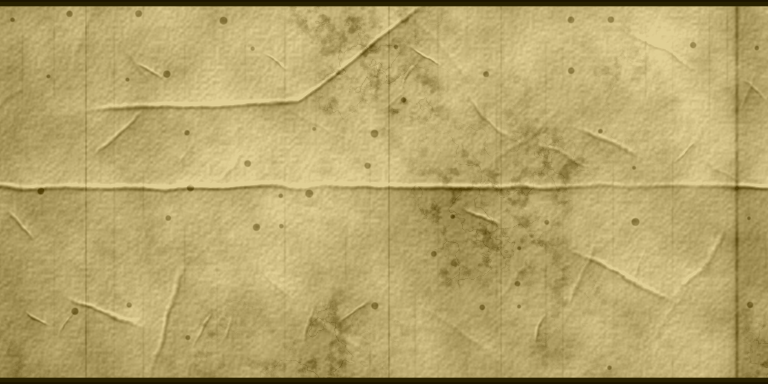
Give the GLSL for this texture, as a Shadertoy shader.

```glsl
// Old crumpled parchment between two dark bars: mottled, stained paper with
// embossed grain, folds and creases lit from above, and faint ruled lines.
// Everything is summed into one tone, which is then tinted straw yellow.

const vec3 PAPER_TINT = vec3(0.0, 0.07, 0.30);
const vec3 BAR_INNER = vec3(0.16, 0.13, 0.0);
const vec3 BAR_OUTER = vec3(0.11, 0.08, 0.0);
const int CREASES = 44;

float hash(vec2 p) {
    return fract(sin(dot(p, vec2(127.1, 311.7))) * 43758.5453);
}

float noise(vec2 p) {
    vec2 i = floor(p), f = fract(p);
    f = f * f * (3.0 - 2.0 * f);
    return mix(mix(hash(i), hash(i + vec2(1, 0)), f.x),
               mix(hash(i + vec2(0, 1)), hash(i + vec2(1, 1)), f.x), f.y);
}

float fbm(vec2 p) {
    float sum = 0.0, amp = 0.5;
    for (int i = 0; i < 5; i++) {
        sum += amp * noise(p);
        p = mat2(1.6, 1.2, -1.2, 1.6) * p + 7.3;
        amp *= 0.5;
    }
    return sum;
}

float gauss(float x) { return exp(-x * x); }

// Lit ridge above, dark gutter below, and a soft facet on both sides
float foldProfile(float across, float width) {
    float d = across / width;
    float facet = clamp(d, -1.0, 1.0) * exp(-abs(d) / 9.0);
    return 0.8 * gauss(d - 1.0) - gauss(d + 0.7) + 0.35 * facet;
}

float taper(float along, float fade) {
    return smoothstep(0.0, fade, along) * smoothstep(1.0, 1.0 - fade, along);
}

// Scattered straight creases, rising steeply or falling gently to the right
float scatteredCreases(vec2 p) {
    float sum = 0.0;
    for (int i = 0; i < CREASES; i++) {
        float id = float(i);
        float pick = hash(vec2(id, 1.7)), spread = hash(vec2(id, 2.9)) - 0.5;
        float size = hash(vec2(id, 4.3)), level = hash(vec2(id, 5.1));
        vec2 center = vec2(2.0 * (id + pick) / float(CREASES), mix(0.08, 0.92, level));
        float angle = hash(vec2(id, 8.6)) > 0.42 ? 0.95 + 0.7 * spread : -0.6 + 0.5 * spread;
        vec2 dir = vec2(cos(angle), sin(angle)), q = p - center;
        float len = mix(0.1, 0.38, size * size);
        float across = dot(q, vec2(-dir.y, dir.x));
        float along = dot(q, dir) / len + 0.5;
        float strength = mix(0.03, 0.15, pow(hash(vec2(id, 9.4)), 2.0));
        sum += strength * taper(along, 0.35) * foldProfile(across, mix(0.003, 0.006, size));
    }
    return sum;
}

// The fold across the middle and the long crease bending up to the top
float longFolds(vec2 p) {
    float middle = p.y - 0.513 + 0.008 * (noise(vec2(p.x * 14.0, 3.0)) - 0.5);
    float power = mix(0.08, 0.24, noise(vec2(p.x * 5.0, 8.0)));
    float bentY = 0.715 + 0.04 * (p.x - 0.22) + 0.72 * max(p.x - 0.78, 0.0);
    float bent = taper((p.x - 0.2) / 0.95, 0.12) * foldProfile(p.y - bentY, 0.0055);
    return power * foldProfile(middle, 0.0055) + 0.16 * bent;
}

// One thin vertical line, broken up along its length
float ruledLine(vec2 p, float x, float width) {
    return gauss((p.x - x) / width) * mix(0.4, 1.0, noise(vec2(x * 40.0, p.y * 45.0)));
}

// Faint repeated columns of show-through print
float printColumns(vec2 p, float spacing) {
    float column = floor(p.x / spacing);
    float x = (column + 0.2 + 0.6 * hash(vec2(column, 6.2))) * spacing;
    float patchy = smoothstep(0.45, 0.8, noise(vec2(column * 5.0, p.y * 6.0)));
    return patchy * ruledLine(p, x, 0.003);
}

// Sparse round dark dots, at most one per cell
float specks(vec2 p, float cells) {
    vec2 id = floor(p * cells);
    vec2 spot = 0.3 + 0.4 * vec2(hash(id + 2.1), hash(id + 6.8));
    float radius = mix(0.04, 0.12, hash(id + 3.7));
    float d = length(fract(p * cells) - spot);
    return step(0.88, hash(id)) * smoothstep(radius + 0.05, radius - 0.02, d);
}

float paperTone(vec2 p) {
    vec2 warp = vec2(fbm(p * 7.0), fbm(p * 7.0 + 31.0)) - 0.48;
    float stain = smoothstep(0.48, 0.72, fbm(p * vec2(3.2, 2.6) + 12.0));
    float grit = smoothstep(0.45, 0.75, fbm(p * 38.0));
    float vein = gauss((fbm(p * 13.0 + 5.0) - 0.48) / 0.012);
    float grain = noise(p * 125.0) - noise(p * 125.0 + vec2(-0.5, 0.7));

    // Mottling, stains and embossed grain
    float tone = 0.765 + 0.30 * (fbm(p * 2.3) - 0.48) + 0.18 * (fbm(p * 11.0) - 0.48);
    tone -= stain * (0.06 + 0.13 * grit + 0.07 * vein) + 0.03 * grit;
    tone += 0.075 * grain + 0.03 * (noise(p * 210.0) - 0.5);

    // Folds and creases
    tone += longFolds(p + 0.02 * warp) + scatteredCreases(p + 0.05 * warp);

    // Ruled lines, print and specks
    tone -= 0.15 * (ruledLine(p, 0.224, 0.0025) + ruledLine(p, 1.013, 0.0025));
    tone -= 0.08 * ruledLine(p, 1.305, 0.0025) + 0.06 * printColumns(p, 0.085);
    tone -= 0.22 * ruledLine(p, 1.919, 0.005) + 0.06 * gauss((p.x - 1.935) / 0.035);
    tone -= 0.22 * specks(p, 13.0);

    // Worn, darker sides
    tone -= 0.06 * smoothstep(0.22, 0.0, p.x) + 0.05 * smoothstep(1.75, 2.0, p.x);
    return clamp(tone, 0.32, 0.88);
}

void mainImage(out vec4 fragColor, in vec2 fragCoord) {
    vec2 p = fragCoord / iResolution.y;
    p.x *= 2.0 * iResolution.y / iResolution.x;
    float soft = 0.75 / iResolution.y;
    vec3 color = max(vec3(paperTone(p)) - PAPER_TINT, 0.0);

    // Dark bars along the top and bottom
    float edge = min(p.y, 1.0 - p.y);
    vec3 bar = mix(BAR_OUTER, BAR_INNER, smoothstep(0.003, 0.007, edge));
    color = mix(bar, color, smoothstep(0.0165 - soft, 0.0165 + soft, edge));
    fragColor = vec4(color, 1.0);
}
```
